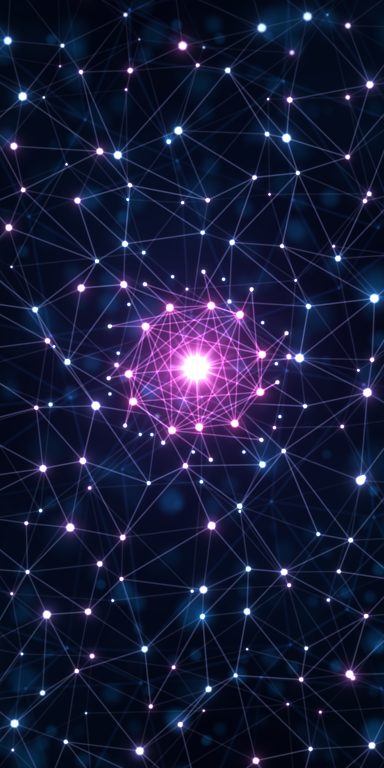
Write a Shadertoy shader that draws this background.

```glsl
// A glowing network of linked nodes around a pink-white star on dark navy.
// Jittered cells give the mesh, its dots and the blurred discs behind;
// a ring of nodes with chords and spokes weaves the dense web at the star.

const float TAU = 6.2831853;
const vec2 STAR = vec2(0.51, 1.042);
const vec3 WHITE = vec3(1.0, 0.95, 1.0);
const vec3 PINK = vec3(1.0, 0.27, 0.58);
const vec3 LILAC = vec3(0.62, 0.58, 0.80);
const vec3 BLUE = vec3(0.22, 0.55, 0.90);
const vec3 TEAL = vec3(0.02, 0.20, 0.32);

vec2 hash2(vec2 p) {
    vec3 q = fract(p.xyx * vec3(0.1031, 0.1030, 0.0973));
    q += dot(q, q.yzx + 33.33);
    return fract((q.xx + q.yz) * q.zy);
}

// Thin soft segment, never narrower than about a pixel
float thread(vec2 p, vec2 a, vec2 b, float width) {
    vec2 ab = b - a, ap = p - a;
    float d = length(ap - ab * clamp(dot(ap, ab) / dot(ab, ab), 0.0, 1.0));
    return 1.0 - smoothstep(0.0, max(width, 1.1 / iResolution.x), d);
}

// Solid white core inside a tinted halo
vec3 glowDot(vec2 v, float radius, vec3 tint, float halo) {
    float d = length(v), aa = 0.7 / iResolution.x;
    float core = 1.0 - smoothstep(radius * 0.6 - aa, radius + aa, d);
    return WHITE * core + tint * halo * exp(-d / (radius * 1.1));
}

vec2 nodeAt(vec2 id, float seed) {
    return id + 0.12 + 0.76 * hash2(id + seed);
}

// Two sides and one diagonal of each nearby quad of nodes
float links(vec2 p, float scale, float seed, float width) {
    vec2 q = p * scale, cell = floor(q);
    float sum = 0.0;
    for (int i = 0; i < 4; i++) {
        vec2 id = cell - vec2(i % 2, i / 2);
        vec2 a = nodeAt(id, seed) / scale;
        vec2 b = nodeAt(id + vec2(1, 0), seed) / scale;
        vec2 c = nodeAt(id + vec2(0, 1), seed) / scale;
        vec2 d = nodeAt(id + 1.0, seed) / scale;
        vec2 h = hash2(id + seed + 71.0);
        vec2 strength = 0.3 + 0.7 * h;
        sum += strength.x * thread(p, a, b, width);
        sum += strength.y * thread(p, a, c, width);
        sum += 0.8 * (h.x < 0.5 ? thread(p, a, d, width) : thread(p, b, c, width));
    }
    return sum;
}

vec3 nodes(vec2 p, float scale, float seed, float size) {
    vec2 q = p * scale, cell = floor(q);
    vec3 sum = vec3(0);
    for (int i = 0; i < 9; i++) {
        vec2 id = cell + vec2(i % 3, i / 3) - 1.0;
        vec2 h = hash2(id + seed + 19.0);
        float radius = size * mix(0.5, 1.15, h.x * h.x);
        vec3 tint = mix(BLUE, vec3(0.85, 0.40, 0.85), smoothstep(0.2, 0.6, h.y));
        sum += glowDot(p - nodeAt(id, seed) / scale, radius, tint, 0.35 + 0.65 * h.x);
    }
    return sum;
}

// Out-of-focus discs of varied size and strength
float bokeh(vec2 p, float scale, float seed) {
    vec2 q = p * scale, cell = floor(q);
    float sum = 0.0;
    for (int i = 0; i < 9; i++) {
        vec2 id = cell + vec2(i % 3, i / 3) - 1.0;
        vec2 h = hash2(id + seed + 43.0);
        float d = length(q - nodeAt(id, seed));
        sum += h.y * h.y * h.y * (1.0 - smoothstep(0.08, 0.2 + 0.35 * h.x, d));
    }
    return sum;
}

vec2 ringNode(int i, float count, float radius) {
    float k = mod(float(i), count);
    vec2 h = hash2(vec2(k, count)) - 0.5;
    float angle = TAU * (k + 0.25 + 0.45 * h.x) / count;
    return radius * (1.0 + 0.22 * h.y) * vec2(sin(angle), cos(angle));
}

// Chords, spokes and dots surrounding the star
vec3 web(vec2 v) {
    vec3 sum = vec3(0);
    for (int i = 0; i < 11; i++) {
        vec2 a = ringNode(i, 11.0, 0.168);
        vec2 rim = ringNode(2 * i, 22.0, 0.23);
        float lines = thread(v, a, ringNode(i + 1, 11.0, 0.168), 0.004);
        lines += thread(v, a, ringNode(i + 3, 11.0, 0.168), 0.004);
        lines += thread(v, a, ringNode(i + 4, 11.0, 0.168), 0.004);
        lines += thread(v, a, rim, 0.004) + thread(v, a, vec2(0), 0.004);
        lines += thread(v, rim, ringNode(i + 2, 11.0, 0.168), 0.004);
        sum += vec3(0.72, 0.40, 0.68) * 0.42 * lines;
        sum += glowDot(v - a, 0.011, PINK, 0.9);
        sum += glowDot(v - rim, 0.006, LILAC, 0.5);
        sum += glowDot(v - ringNode(2 * i + 1, 22.0, 0.23), 0.005, BLUE, 0.4);
    }
    return sum;
}

vec3 starGlow(vec2 v) {
    float d = length(v), angle = atan(v.y, v.x);
    float rays = pow(0.5 + 0.5 * cos(14.0 * angle + 2.0 * sin(3.0 * angle)), 4.0);
    vec3 glow = vec3(0.11, 0.05, 0.16) * exp(-d * d / 0.085);
    glow += PINK * vec3(0.62, 0.55, 0.68) * exp(-d * d / 0.013);
    glow += vec3(1.0, 0.65, 0.80) * rays * 0.9 * exp(-d / 0.04);
    return glow + WHITE * 1.7 * exp(-d * d / 0.0011);
}

void mainImage(out vec4 fragColor, in vec2 fragCoord) {
    vec2 p = fragCoord / iResolution.x;
    vec2 v = p - STAR;
    float d = length(v);

    // Navy depth with drifting teal haze
    float centre = exp(-dot(v * vec2(1.1, 0.85), v * vec2(1.1, 0.85)) * 2.0);
    float haze = 0.5 + 0.25 * (sin(p.x * 7.0 + 2.0 * sin(p.y * 4.0)) + sin(p.y * 6.0 - p.x * 3.0));
    vec3 col = mix(vec3(0.004, 0.010, 0.045), vec3(0.018, 0.034, 0.115), centre);
    col += TEAL * 0.13 * haze;
    col += TEAL * (0.8 * bokeh(p, 7.0, 5.0) + 0.6 * bokeh(p, 12.0, 31.0));
    col += vec3(0.03, 0.09, 0.17) * 0.5 * links(p, 3.7, 57.0, 0.007);

    // Front mesh, dimmer at the top and opened around the star
    float fade = (1.0 - 0.65 * smoothstep(1.72, 1.98, p.y)) * mix(0.65, 1.0, centre);
    float opening = smoothstep(0.13, 0.24, d);
    col += LILAC * 0.45 * fade * opening * links(p, 7.0, 11.0, 0.004);
    col += LILAC * 0.16 * fade * links(p, 5.0, 83.0, 0.004);
    col += nodes(p, 7.0, 11.0, 0.012) * opening * mix(0.6, 1.0, fade);
    col += nodes(p, 5.0, 83.0, 0.0075) * opening * fade;

    // Central web and star
    if (d < 0.4) col += web(v);
    col += starGlow(v);
    fragColor = vec4(min(col, 1.0), 1.0);
}
```
